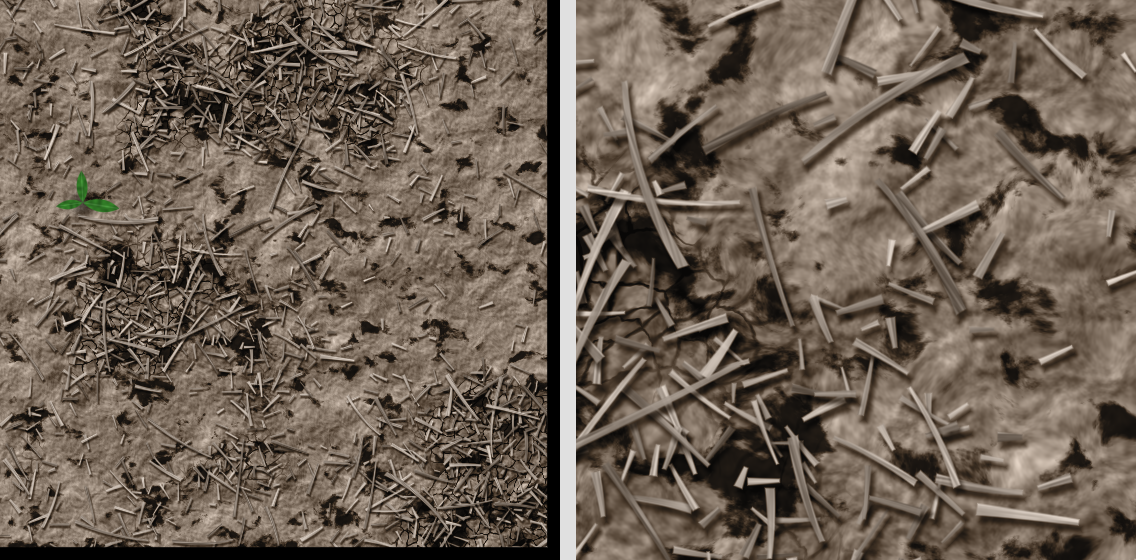
Left: the whole. Right: its middle third, enlarged.
Write a Shadertoy shader that draws this texture.

```glsl
float hash(vec2 p) {
    vec3 q = fract(p.xyx * vec3(0.1031, 0.1030, 0.0973));
    q += dot(q, q.yzx + 33.33);
    return fract((q.x + q.y) * q.z);
}

vec2 hash2(vec2 p) {
    return vec2(hash(p), hash(p + 57.3));
}

float noise(vec2 p) {
    vec2 i = floor(p), f = fract(p);
    f = f * f * (3.0 - 2.0 * f);
    return mix(mix(hash(i), hash(i + vec2(1, 0)), f.x),
               mix(hash(i + vec2(0, 1)), hash(i + vec2(1, 1)), f.x), f.y);
}

float fbm(vec2 p) {
    float sum = 0.0, amp = 0.5;
    for (int i = 0; i < 6; i++) {
        sum += amp * noise(p);
        p = mat2(1.6, 1.2, -1.2, 1.6) * p + 17.7;
        amp *= 0.56;
    }
    return sum;
}

// Density of straw and crumbs, heavier toward the lower right
float litter(vec2 p) {
    float n = 0.6 * noise(p * 4.5 + 3.1) + 0.4 * noise(p * 10.0 + 8.4);
    return smoothstep(0.32, 0.8, n + 0.16 * (p.x - p.y));
}

// x: gap to the nearest clod border, y: clod shade
vec2 clods(vec2 p) {
    vec2 cell = floor(p);
    float first = 9.0, second = 9.0, shade = 0.0;
    for (int y = -1; y <= 1; y++)
    for (int x = -1; x <= 1; x++) {
        vec2 id = cell + vec2(x, y);
        float d = length(id + hash2(id) - p);
        if (d < first) { second = first; first = d; shade = hash(id + 9.2); }
        else second = min(second, d);
    }
    return vec2(second - first, shade);
}

float strawDistance(vec2 q, vec2 halfSize, float bend) {
    q.y += bend * q.x * q.x;
    vec2 d = abs(q) - halfSize;
    return length(max(d, 0.0)) + min(max(d.x, d.y), 0.0);
}

// Blends one grid of stalks into tone (x) and warmth (y)
void addStraw(inout vec2 look, vec2 p, float grid, float seed, float soft) {
    vec2 cell = floor(p * grid);
    for (int y = -1; y <= 1; y++)
    for (int x = -1; x <= 1; x++) {
        vec2 id = cell + vec2(x, y), key = id + seed;
        vec2 center = (id + hash2(key)) / grid;
        if (hash(key + 21.0) > 0.1 + 0.75 * litter(center)) continue;

        float angle = 6.2832 * hash(key + 31.0);
        vec2 axis = vec2(cos(angle), sin(angle));
        mat2 toStraw = mat2(axis.x, -axis.y, axis.y, axis.x);
        vec2 q = toStraw * (p - center);
        vec2 halfSize = vec2(mix(0.2, 0.68, hash(key + 41.0)) / grid,
                             mix(0.0009, 0.0028, hash(key + 51.0)) + 0.014 / grid);
        halfSize.y *= 0.75 + 0.25 * q.x / halfSize.x;
        float bend = 5.0 * (hash(key + 61.0) - 0.5);
        float d = strawDistance(q, halfSize, bend);
        float shadow = strawDistance(toStraw * (p - center - vec2(0.002, -0.004)), halfSize, bend);

        float fibre = noise(vec2(q.x * 35.0, q.y * 750.0) + seed + id * 3.7) - 0.5;
        float tone = mix(0.42, 0.82, hash(key + 71.0)) + 0.28 * fibre;
        tone += 0.06 * clamp(q.y / halfSize.y, -1.0, 1.0) * axis.x;
        look.x *= 1.0 - 0.58 * smoothstep(0.003, -0.002, shadow);
        look = mix(look, vec2(tone, 0.75), 0.92 * smoothstep(soft, -soft, d));
    }
}

void mainImage(out vec4 fragColor, in vec2 fragCoord) {
    vec2 p = fragCoord / iResolution.xy;
    float soft = max(0.8 / iResolution.y, 0.0008);
    float rough = litter(p);

    // Soil relief lit from the upper left
    vec2 warped = p + 0.012 * vec2(noise(p * 40.0), noise(p * 40.0 + 5.0));
    float height = fbm(warped * 18.0);
    float relief = height - fbm((warped + vec2(-0.0025, 0.004)) * 18.0);
    float tone = 0.55 + 0.16 * (fbm(p * 5.0 + 2.0) - 0.55) - 0.07 * rough;
    tone += relief * mix(1.5, 2.1, rough) + 0.2 * (height - 0.55);
    tone += 0.1 * (noise(p * 260.0) - 0.5);

    // Crumbled clods with dark gaps
    vec2 clod = clods(warped * 48.0 + 1.5 * height);
    float crumbled = smoothstep(0.35, 0.85, rough + 0.5 * (noise(p * 14.0) - 0.5));
    tone += crumbled * 0.14 * (clod.y - 0.5);
    tone *= 1.0 - 0.85 * crumbled * smoothstep(0.16, 0.02, clod.x);

    // Pits and shaded hollows
    float pit = fbm(warped * vec2(30.0, 38.0) + 41.0) + 0.14 * rough;
    tone *= 1.0 - 0.82 * smoothstep(0.67, 0.83, pit);

    // Pale dusty patch
    vec2 dust = (p - vec2(0.388, 0.91)) / vec2(0.032, 0.04);
    tone += 0.17 * exp(-dot(dust, dust));

    // Straw, from fine chaff to long stalks
    vec2 look = vec2(tone, 1.0);
    for (int i = 0; i < 6; i++)
        addStraw(look, p, 46.0 * pow(0.72, float(i)), 13.0 + 37.0 * float(i), soft);

    float v = clamp(look.x, 0.03, 0.9);
    vec3 color = v - vec3(0.0, 0.062, 0.12) * look.y * smoothstep(-0.02, 0.32, v);

    // Seedling with three leaves
    vec2 sprout = p - vec2(0.148, 0.638);
    color *= 1.0 - 0.5 * exp(-dot(sprout, sprout) / 0.0004);
    for (int i = 0; i < 3; i++) {
        float angle = 1.62 + 1.66 * float(i - 1) - 0.12 * float(i == 0);
        float size = 0.066 - 0.009 * float(i);
        vec2 axis = vec2(cos(angle), sin(angle));
        vec2 q = vec2(dot(sprout, axis), dot(sprout, vec2(-axis.y, axis.x))) / size;
        float d = (abs(q.y) - 0.68 * q.x * (1.0 - q.x)) * size;
        vec3 leaf = vec3(0.18, 0.45, 0.14) * (0.8 + 0.4 * noise(q * 9.0));
        leaf += 0.08 * smoothstep(0.04, 0.0, abs(q.y));
        color = mix(color, leaf, smoothstep(soft, -soft, d) * step(0.0, q.x) * step(q.x, 1.0));
    }

    // Black margin on the right and bottom
    color *= smoothstep(soft, -soft, max(p.x - 0.977, 0.023 - p.y));
    fragColor = vec4(max(color, 0.0), 1.0);
}
```
